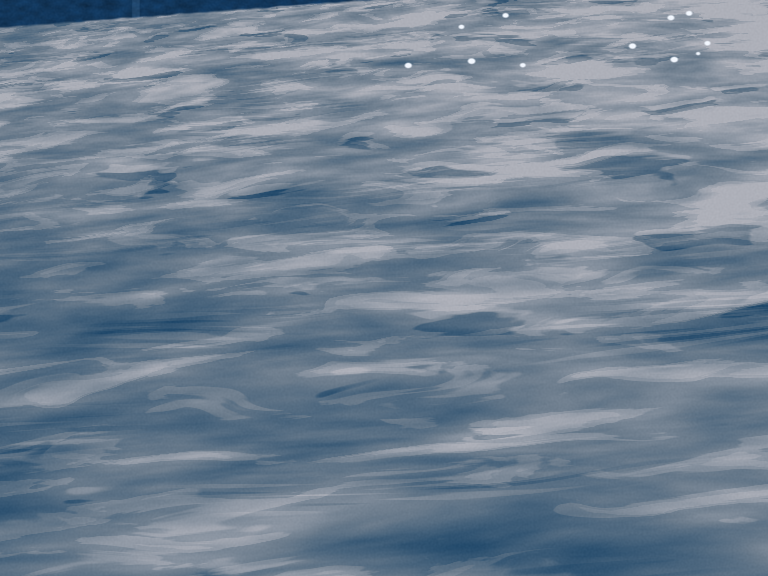
Write a Shadertoy shader that draws this texture.

```glsl
// Rippled open water seen at a low angle, with a dark shore at upper left.
// Layered gradient noise is laid on a perspective plane; soft swells, sharp
// glassy patches, dark troughs and fine streaks add up to one tone value.

const vec3 DEEP_BLUE  = vec3(0.12, 0.28, 0.415);
const vec3 SLATE      = vec3(0.42, 0.485, 0.55);
const vec3 PALE_SKY   = vec3(0.68, 0.69, 0.725);
const vec3 SHORE_BLUE = vec3(0.07, 0.21, 0.35);
const vec3 GLINT      = vec3(0.95, 0.97, 1.0);

vec2 hash22(vec2 p) {
    vec3 a = fract(p.xyx * vec3(0.1031, 0.1030, 0.0973));
    a += dot(a, a.yzx + 33.33);
    return fract((a.xx + a.yz) * a.zy);
}

float cornerSlope(vec2 cell, vec2 offset) {
    return dot(hash22(cell) * 2.0 - 1.0, offset);
}

// Signed gradient noise
float noise(vec2 p) {
    vec2 i = floor(p), f = p - i;
    vec2 s = f * f * f * (f * (f * 6.0 - 15.0) + 10.0);
    vec2 e = vec2(1.0, 0.0);
    float low  = mix(cornerSlope(i, f), cornerSlope(i + e, f - e), s.x);
    float high = mix(cornerSlope(i + e.yx, f - e.yx),
                     cornerSlope(i + e.xx, f - e.xx), s.x);
    return mix(low, high, s.y);
}

float fbm(vec2 p, int octaves) {
    float sum = 0.0, gain = 1.0;
    for (int i = 0; i < octaves; i++) {
        sum += gain * noise(p);
        p = mat2(1.6, 1.2, -1.2, 1.6) * p + 17.3;
        gain *= 0.5;
    }
    return sum;
}

// Wave space: cells shrink towards the horizon and lie flat
vec2 wavePlane(float x, float depth) {
    float scale = depth + 0.22;
    return vec2(2.3 * (x - 0.67) / scale, 11.0 * log(scale)) + 40.0;
}

float waterTone(vec2 uv, float depth) {
    vec2 w = wavePlane(uv.x, depth);
    float bend = noise(w * 0.8);
    vec2 steep = w - vec2(0.0, 0.45 * bend);

    // Broad light and rolling swell
    float tone = 0.375 + 0.15 * smoothstep(0.4, 0.95, uv.y) + 0.09 * (uv.x - 0.67);
    float swell = fbm(steep * vec2(0.75, 0.8), 4);
    tone += 0.30 * swell;
    tone += 0.15 * fbm(steep * vec2(1.6, 2.2) + 9.0, 4);

    // Glassy reflections with crisp, curling outlines
    vec2 curl = vec2(noise(w * 1.7 + 5.0), noise(w * 1.7 + 25.0));
    float glass = fbm(steep * vec2(1.1, 1.7) + 0.7 * curl + 60.0, 5) + 0.35 * swell;
    tone += 0.09 * smoothstep(0.09, 0.15, glass);
    tone += 0.05 * smoothstep(0.27, 0.31, glass);

    // Dark lens-shaped troughs, each under a thin bright crest
    vec2 lens = steep * vec2(0.8, 1.1) + 0.25 * curl + 90.0;
    float trough = fbm(lens, 4);
    float crest = fbm(lens + vec2(0.0, 0.22), 4);
    float dark = smoothstep(0.31, 0.36, trough);
    tone -= 0.15 * dark;
    tone += 0.10 * smoothstep(0.28, 0.34, crest) * (1.0 - smoothstep(0.24, 0.32, trough));

    // Fine streaks gathered in bands
    float streak = noise(w * vec2(1.3, 8.0) + vec2(0.0, 4.0 * bend) + 130.0);
    float band = smoothstep(0.0, 0.3, noise(w * vec2(0.5, 0.7) + 160.0));
    tone += 0.09 * band * smoothstep(0.1, 0.22, streak);
    tone -= 0.08 * band * smoothstep(0.14, 0.26, -streak);
    return tone;
}

vec3 waterColour(float tone) {
    float t = clamp((tone - 0.12) / 0.56, 0.0, 1.0);
    vec3 lower = mix(DEEP_BLUE, SLATE, t / 0.54);
    return t < 0.54 ? lower : mix(SLATE, PALE_SKY, (t - 0.54) / 0.46);
}

// Scattered sun sparkles in the far right water
float sparkles(vec2 uv, float pixel) {
    float light = 0.0;
    for (int i = 0; i < 11; i++) {
        vec2 h = hash22(vec2(float(i) * 7.0 + 3.0, 12.0));
        vec2 centre = vec2(0.68 + 0.6 * h.x, 0.88 + 0.12 * h.y);
        float radius = mix(0.0025, 0.005, fract(h.x * 17.0));
        float dist = length((uv - centre) * vec2(0.75, 1.0));
        light = max(light, 1.0 - smoothstep(radius - pixel, radius + pixel, dist));
    }
    return light;
}

vec3 shoreColour(vec2 uv) {
    float trees = fbm(uv * vec2(35.0, 60.0), 3);
    float post = 1.0 - smoothstep(0.005, 0.008, abs(uv.x - 0.236));
    return SHORE_BLUE * (1.0 + 0.3 * trees) + vec3(0.06, 0.07, 0.08) * post;
}

void mainImage(out vec4 fragColor, in vec2 fragCoord) {
    vec2 uv = fragCoord / iResolution.y;
    float pixel = 1.0 / iResolution.y;
    float depth = 0.953 + 0.075 * uv.x - uv.y;

    vec3 colour = waterColour(waterTone(uv, max(depth, 0.0)));
    colour = mix(colour, GLINT, sparkles(uv, pixel));
    float bank = depth + 0.003 * noise(vec2(uv.x * 40.0, 3.0));
    colour = mix(shoreColour(uv), colour, smoothstep(-pixel, pixel + 0.002, bank));
    colour += 0.025 * noise(uv * 230.0);
    fragColor = vec4(clamp(colour, 0.0, 1.0), 1.0);
}
```
